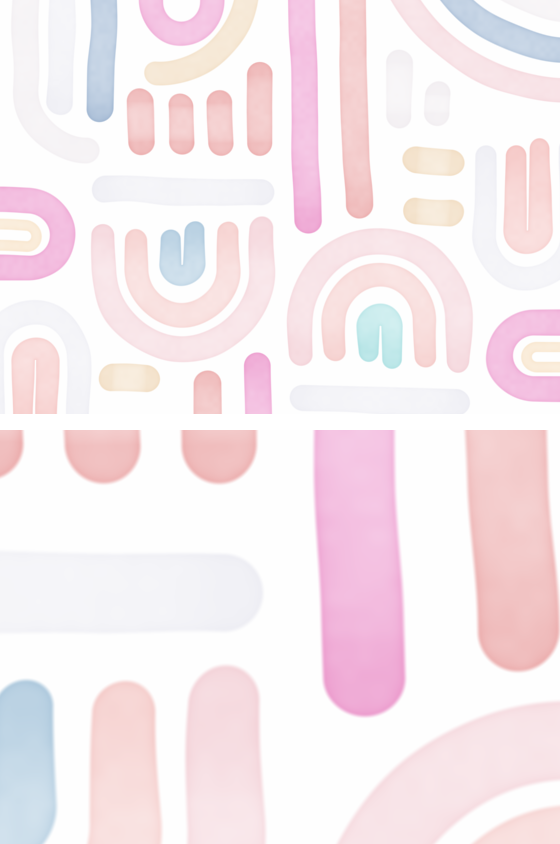
Top: the whole. Bottom: its middle third, enlarged.
Give the GLSL for this pattern, as a WebGL 2 fragment shader.

```glsl
#version 300 es
precision highp float;
uniform vec2 u_resolution;
out vec4 outColor;

const float HEIGHT = 5.66;
const vec3 PAPER = vec3(0.995);
const vec3 PINK = vec3(0.955, 0.75, 0.88);
const vec3 ROSE = vec3(0.955, 0.80, 0.80);
const vec3 PEACH = vec3(0.975, 0.875, 0.87);
const vec3 BLUSH = vec3(0.972, 0.89, 0.905);
const vec3 SAND = vec3(0.967, 0.917, 0.85);
const vec3 MIST = vec3(0.957, 0.957, 0.972);
const vec3 SHELL = vec3(0.967, 0.957, 0.965);
const vec3 SKY = vec3(0.76, 0.82, 0.89);
const vec3 ICE = vec3(0.80, 0.87, 0.92);
const vec3 AQUA = vec3(0.79, 0.925, 0.93);

float hash(vec2 p) {
  p = fract(p * vec2(0.1031, 0.1137));
  p += dot(p, p.yx + 33.3);
  return fract((p.x + p.y) * p.x * 7.3);
}

float noise(vec2 p) {
  vec2 cell = floor(p), f = fract(p);
  f = f * f * (3.0 - 2.0 * f);
  return mix(mix(hash(cell), hash(cell + vec2(1, 0)), f.x),
             mix(hash(cell + vec2(0, 1)), hash(cell + 1.0), f.x), f.y);
}

// Strokes return (signed distance, closeness to a stroke tip).
vec2 bar(vec2 p, vec2 a, vec2 b, float halfWidth) {
  float h = clamp(dot(p - a, b - a) / dot(b - a, b - a), 0.0, 1.0);
  return vec2(distance(p, mix(a, b, h)) - halfWidth, pow(abs(2.0 * h - 1.0), 4.0));
}

// Arch with two legs; flip is 1 for an arch and -1 for a cup.
vec2 arch(vec2 p, vec2 centre, float flip, float radius, float leg, float halfWidth) {
  vec2 q = (p - centre) * vec2(1.0, flip);
  float reach = leg + 0.05 * sign(q.x);
  float tip = clamp(-q.y / reach, 0.0, 1.0);
  float curve = abs(length(q) - radius);
  float straight = length(vec2(abs(q.x) - radius, min(q.y + reach, 0.0)));
  return vec2((q.y > 0.0 ? curve : straight) - halfWidth * (1.0 - 0.1 * tip), tip);
}

// Quarter turn running from a rounded foot into an endless upright.
vec2 hook(vec2 p, vec2 centre, float side, float radius, float halfWidth) {
  vec2 q = (p - centre) * vec2(side, 1.0);
  float d = q.y < 0.0 ? abs(length(q) - radius) : abs(q.x - radius);
  if (q.x < 0.0) d = distance(q, vec2(0.0, -radius));
  return vec2(d - halfWidth, 0.3);
}

vec2 oval(vec2 p, vec2 nose, float side, float radius, float halfWidth) {
  float d = bar(p, nose, nose - vec2(2.0 * side, 0.0), radius).x;
  return vec2(abs(d) - halfWidth, 0.2);
}

// Watercolour wash with a darker rim, deeper tips and mottling.
void wash(inout vec3 page, vec3 pigment, vec2 stroke, vec2 p) {
  float rim = exp(-abs(stroke.x + 0.015) / 0.022);
  float mottle = 0.6 * noise(p * 3.0) + 0.4 * noise(p * 14.0) - 0.5;
  float density = 0.9 + 0.4 * stroke.y + 0.28 * rim + 0.3 * mottle;
  page = mix(page, pow(pigment, vec3(density)), smoothstep(0.012, -0.012, stroke.x));
}

void rainbow(inout vec3 page, vec2 p, vec2 centre, float flip, vec3 core) {
  vec3 bands[3] = vec3[3](BLUSH, PEACH, core);
  for (int i = 0; i < 3; i++) {
    float n = float(i);
    vec2 c = centre - vec2(0.0, i == 2 ? 0.08 * flip : 0.0);
    wash(page, bands[i], arch(p, c, flip, 1.08 - 0.46 * n, 0.5 - 0.05 * n, 0.18 - 0.015 * n), p);
  }
}

void nestedArch(inout vec3 page, vec2 p, vec2 centre, float flip) {
  wash(page, MIST, arch(p, centre, flip, 0.59, 1.14, 0.165), p);
  wash(page, PEACH * vec3(1.0, 0.975, 0.975), arch(p, centre - vec2(0.0, 0.08 * flip), flip, 0.167, 1.05, 0.16), p);
}

void main() {
  vec2 p = gl_FragCoord.xy / u_resolution.y * HEIGHT;
  p += 0.05 * (vec2(noise(p * 1.7), noise(p * 1.7 + 40.0)) - 0.5);
  vec3 page = PAPER;

  // Upper left hooks, uprights and cup
  wash(page, SHELL, hook(p, vec2(1.2, 4.46), -1.0, 0.85, 0.18), p);
  wash(page, MIST, bar(p, vec2(0.86, 7.0), vec2(0.83, 4.26), 0.18), p);
  wash(page, SKY, bar(p, vec2(1.46, 7.0), vec2(1.38, 4.19), 0.185), p);
  wash(page, SAND, hook(p, vec2(2.15, 5.88), 1.0, 1.22, 0.165), p);
  wash(page, PINK, arch(p, vec2(2.48, 5.62), -1.0, 0.41, 2.0, 0.165), p);

  // Row of stubby pills
  for (int i = 0; i < 4; i++) {
    float x = 1.92 + 0.54 * float(i);
    float top = i == 3 ? 4.63 : 4.27 - 0.06 * float(i % 2);
    wash(page, ROSE, bar(p, vec2(x, top), vec2(x + 0.01, 3.72), 0.175), p);
  }

  // Pairs of long uprights, faint pills, sand pills and flat bars
  for (int i = 0; i < 2; i++) {
    float n = float(i);
    vec3 tint = i == 0 ? PINK : ROSE;
    wash(page, tint, bar(p, vec2(4.10 + 0.67 * n, 7.0), vec2(4.21 + 0.69 * n, 2.63 + 0.22 * n), 0.185), p);
    wash(page, tint, bar(p, vec2(3.51 - 0.69 * n, 0.64 - 0.22 * n), vec2(3.53 - 0.69 * n, -1.5), 0.185), p);
    wash(page, SHELL, bar(p, vec2(5.46 + 0.53 * n, 4.81 - 0.43 * n), vec2(5.46 + 0.53 * n, 4.08 + 0.05 * n), 0.175), p);
    wash(page, SAND, bar(p, vec2(5.69, 3.49 - 0.71 * n), vec2(6.15, 3.45 - 0.71 * n), 0.185), p);
    vec2 shift = vec2(2.68, -2.86) * n;
    wash(page, MIST, bar(p, vec2(1.45, 3.08) + shift, vec2(3.56, 3.02) + shift, 0.185), p);
  }
  wash(page, SAND, bar(p, vec2(1.52, 0.50), vec2(2.0, 0.48), 0.185), p);

  // Wide arcs in the upper right corner
  vec3 arcs[3] = vec3[3](BLUSH, SKY, SHELL);
  for (int i = 0; i < 3; i++) {
    float d = abs(distance(p, vec2(7.8, 7.11)) - 2.68 + 0.56 * float(i)) - 0.175;
    wash(page, arcs[i], vec2(d, 0.1), p);
  }

  // Ovals entering from both sides
  for (int i = 0; i < 2; i++) {
    float side = i == 0 ? 1.0 : -1.0;
    vec2 nose = i == 0 ? vec2(0.4, 2.45) : vec2(7.29, 0.80);
    wash(page, PINK, oval(p, nose, side, 0.465, 0.175), p);
    wash(page, SAND * 1.015, oval(p, nose - vec2(0.04 * side, 0.02), side, 0.145, 0.075), p);
  }

  // Rainbows and nested arches, upright and inverted
  rainbow(page, p, vec2(2.5, 1.98), -1.0, ICE);
  rainbow(page, p, vec2(5.19, 1.28), 1.0, AQUA);
  nestedArch(page, p, vec2(7.22, 2.45), -1.0);
  nestedArch(page, p, vec2(0.48, 0.79), 1.0);

  outColor = vec4(page, 1.0);
}
```
